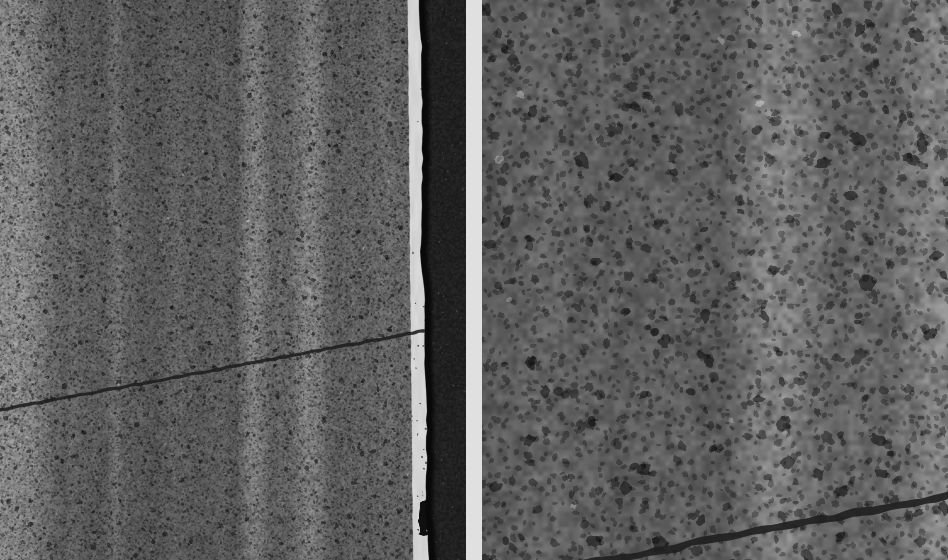
Left: the whole. Right: its middle third, enlarged.
Write a WebGL 1 fragment shader that draws this texture.

```glsl
precision highp float;
// Grey speckled stone slab with vertical bands, a slanted crack and a pale rim beside a dark backdrop.
uniform vec2 u_resolution;

float hash(vec2 p) {
  vec3 q = fract(vec3(p.xyx) * 0.1031);
  q += dot(q, q.yzx + 33.33);
  return fract((q.x + q.y) * q.z);
}

float noise(vec2 p) {
  vec2 i = floor(p), f = fract(p);
  f = f * f * (3.0 - 2.0 * f);
  return mix(mix(hash(i), hash(i + vec2(1, 0)), f.x),
             mix(hash(i + vec2(0, 1)), hash(i + vec2(1, 1)), f.x), f.y);
}

// Coverage of scattered, ragged, randomly turned grains
float grains(vec2 p, float cells, float density, float size) {
  p *= cells;
  float blur = 0.7 * cells / u_resolution.y;
  vec2 home = floor(p);
  float cover = 0.0;
  for (int j = -1; j <= 1; j++) {
    for (int i = -1; i <= 1; i++) {
      vec2 id = home + vec2(float(i), float(j));
      vec2 d = p - id - vec2(hash(id + 11.3), hash(id + 47.7));
      float turn = 6.283 * hash(id + 83.1);
      float c = cos(turn), s = sin(turn);
      d = vec2(c * d.x + s * d.y, c * d.y - s * d.x);
      d.x *= 1.0 + 0.8 * hash(id + 5.9);
      float radius = size * mix(0.45, 1.0, hash(id + 29.5));
      float edge = length(d) - radius * (0.7 + 0.6 * noise(d * 2.5 / size + id * 7.0));
      float present = step(hash(id + 61.2), density);
      cover = max(cover, present * (1.0 - smoothstep(-blur, blur, edge)));
    }
  }
  return cover;
}

float bump(float x, float center, float width) {
  float d = (x - center) / width;
  return exp(-d * d);
}

// Brightness of the vertical bands across the slab
float bands(float x) {
  float tone = 0.362 + 0.165 * (1.0 - smoothstep(0.04, 0.14, x));
  tone += 0.065 * bump(x, 0.25, 0.014) + 0.03 * bump(x, 0.155, 0.012);
  tone += 0.12 * bump(x, 0.547, 0.030) + 0.135 * bump(x, 0.662, 0.032);
  tone += 0.03 * bump(x, 0.605, 0.012) + 0.03 * smoothstep(0.70, 0.86, x);
  tone -= 0.025 * bump(x, 0.505, 0.013) + 0.02 * bump(x, 0.31, 0.04);
  tone += 0.035 * (noise(vec2(x * 42.0, 3.5)) - 0.5);
  return tone + 0.025 * (noise(vec2(x * 110.0, 8.5)) - 0.5);
}

float stone(vec2 p, float x) {
  float tone = bands(x + 0.004 * (noise(p * 7.0) - 0.5));
  tone *= 0.96 + 0.08 * sin(3.14 * p.y);
  tone *= 1.0 + 0.30 * (noise(p * 330.0) - 0.5) + 0.22 * (noise(p * 170.0 + 40.0) - 0.5);
  tone *= 1.0 - 0.30 * grains(p, 185.0, 0.60, 0.42);
  tone *= 1.0 - 0.38 * grains(p + 3.1, 105.0, 0.34, 0.36);
  tone *= 1.0 - 0.48 * grains(p + 7.7, 58.0, 0.24, 0.29);
  return tone + 0.16 * grains(p + 5.3, 90.0, 0.012, 0.25);
}

float backdrop(vec2 p, float x, float rim) {
  float lit = smoothstep(0.008, 0.024, x - rim);
  float tone = mix(0.035, 0.125, lit);
  tone += lit * 0.06 * (noise(p * 300.0) - 0.5);
  return tone + lit * 0.16 * grains(p + 1.9, 110.0, 0.09, 0.18);
}

void main() {
  vec2 p = gl_FragCoord.xy / u_resolution.y;
  float x = gl_FragCoord.x / u_resolution.x;
  float y = p.y;
  float px = 0.8 / u_resolution.x;

  // Pale rim with a wavering outer edge, chips and pits
  float inner = mix(0.886, 0.875, y) + 0.0015 * (noise(vec2(y * 90.0, 2.0)) - 0.5);
  float outer = mix(0.916, 0.899, y) + 0.009 * (noise(vec2(y * 11.0, 6.0)) - 0.5)
              + 0.003 * (noise(vec2(y * 60.0, 9.0)) - 0.5);
  float rimTone = 0.83 + 0.05 * (noise(p * vec2(160.0, 35.0)) - 0.5);
  rimTone *= 1.0 - 0.6 * grains(p + 9.4, 100.0, 0.14 * (1.0 - 0.8 * y), 0.22);
  float chip = bump(y, 0.078, 0.036) * smoothstep(0.888, 0.912, x);
  rimTone = mix(rimTone, 0.06, smoothstep(0.36, 0.46, chip + 0.5 * (noise(p * 130.0) - 0.5)));

  float tone = stone(p, x);
  tone = mix(tone, rimTone, smoothstep(inner - px, inner + px, x));
  tone = mix(tone, backdrop(p, x, outer), smoothstep(outer - px, outer + px, x));

  // Thin slanted crack, ending at the rim
  float crackY = 0.268 + 0.155 * x + 0.0022 * (noise(vec2(x * 70.0, 4.0)) - 0.5);
  float crackWidth = 0.0014 + 0.0008 * noise(vec2(x * 120.0, 1.0));
  float crack = 1.0 - smoothstep(0.0, 1.3 / u_resolution.y, abs(y - crackY) - crackWidth);
  crack *= 1.0 - smoothstep(0.910, 0.914, x);
  tone = mix(tone, 0.12, 0.9 * crack);

  gl_FragColor = vec4(vec3(clamp(tone, 0.0, 1.0)), 1.0);
}
```
